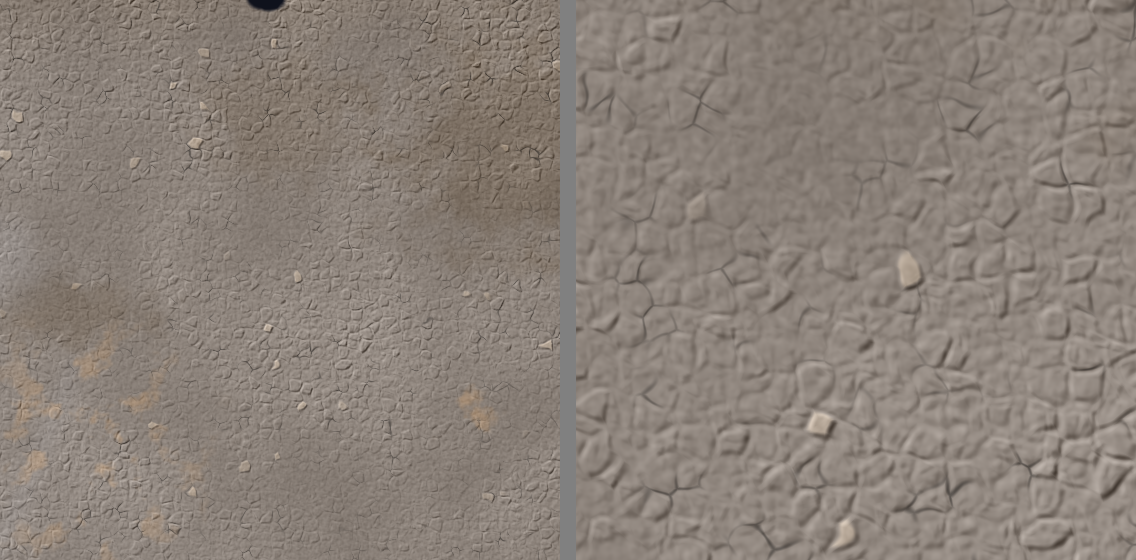
Left: the whole. Right: its middle third, enlarged.
Write a Shadertoy shader that draws this texture.

```glsl
// Weathered pebbly ground: small half-buried stones in grey-brown dust.
// Two layers of cellular stones plus gradient noise form a height field, lit
// from the upper left, then tinted with broad stains, tan soil and dark pits.

#define STONE_SCALE 56.0
#define GRIT_SCALE 1.9
#define LIGHT_STEP vec2(-0.11, 0.13)
#define SHADOW_GAIN 0.25
#define LIGHT_GAIN 0.13
#define GRAIN_GAIN 0.055
#define STAIN_GAIN 0.075
#define DUST_COLOR vec3(0.553, 0.515, 0.484)
#define BROWN_TINT vec3(-0.050, -0.062, -0.080)
#define GREY_TINT vec3(0.030, 0.037, 0.047)
#define SOIL_TINT vec3(0.100, 0.045, -0.015)
#define HOLE_COLOR vec3(0.06, 0.07, 0.11)

vec2 hash2(vec2 p) {
    vec3 q = fract(p.xyx * vec3(0.1031, 0.1030, 0.0973));
    q += dot(q, q.yzx + 33.33);
    return fract((q.xx + q.yz) * q.zy);
}

float cornerSlope(vec2 cell, vec2 corner, vec2 f) {
    return dot(hash2(cell + corner) * 2.0 - 1.0, f - corner);
}

float gradientNoise(vec2 p) {
    vec2 i = floor(p), f = p - i;
    vec2 u = f * f * f * (f * (f * 6.0 - 15.0) + 10.0);
    float low = mix(cornerSlope(i, vec2(0, 0), f), cornerSlope(i, vec2(1, 0), f), u.x);
    float high = mix(cornerSlope(i, vec2(0, 1), f), cornerSlope(i, vec2(1, 1), f), u.x);
    return mix(low, high, u.y);
}

float fbm(vec2 p) {
    float sum = 0.0, weight = 1.0;
    for (int k = 0; k < 4; k++) {
        sum += weight * gradientNoise(p);
        p = mat2(1.6, 1.2, -1.2, 1.6) * p + 17.3;
        weight *= 0.55;
    }
    return sum;
}

// x: gap to the nearest neighbour stone, y: random value of this stone
vec2 stoneCell(vec2 p) {
    vec2 home = floor(p);
    float nearest = 9.0, second = 9.0, id = 0.0;
    for (int y = -1; y <= 1; y++)
    for (int x = -1; x <= 1; x++) {
        vec2 cell = home + vec2(x, y);
        vec2 rnd = hash2(cell + 71.0);
        float d = length(cell + 0.1 + 0.8 * rnd - p);
        if (d < nearest) {
            second = nearest;
            nearest = d;
            id = fract(rnd.x * 7.13 + rnd.y * 3.71);
        } else {
            second = min(second, d);
        }
    }
    return vec2(second - nearest, id);
}

vec2 warp(vec2 p) {
    return p + 0.5 * vec2(gradientNoise(p * 0.9 + 5.0), gradientNoise(p * 0.9 + 41.0));
}

float height(vec2 p) {
    vec2 q = warp(p);
    vec2 stone = stoneCell(q);
    vec2 grit = stoneCell(q * GRIT_SCALE + 9.0);
    float h = smoothstep(0.0, 0.42, stone.x) * mix(0.12, 1.0, stone.y * stone.y);
    h += 0.32 * smoothstep(0.0, 0.6, grit.x) * grit.y;
    return h + 0.55 * gradientNoise(p * 1.7) + 0.2 * gradientNoise(p * 3.3);
}

// Soft round stain with a ragged outline
float blot(vec2 uv, vec2 center, vec2 radius, float ragged) {
    return 1.0 - smoothstep(0.25, 1.0, length((uv - center) / radius) + ragged);
}

void mainImage(out vec4 fragColor, in vec2 fragCoord) {
    vec2 uv = fragCoord / iResolution.y;
    vec2 p = uv * STONE_SCALE;
    float broad = fbm(uv * 4.0 + 3.0);
    float ragged = fbm(uv * 16.0 + 60.0);

    // Stones stand out more towards the top and sink into dust elsewhere
    float rough = clamp(0.72 + 0.9 * broad + 0.35 * smoothstep(0.6, 1.0, uv.y), 0.4, 1.25);
    float slope = height(p) - height(p + LIGHT_STEP);
    float shade = slope * (slope < 0.0 ? SHADOW_GAIN : LIGHT_GAIN) * rough;

    // Broken dark crevices between some stones
    vec2 stone = stoneCell(warp(p));
    float gap = 1.0 - smoothstep(0.0, 0.16, stone.x);
    float crevice = gap * smoothstep(0.08, 0.45, gradientNoise(p * 0.55 + 20.0)) * rough;
    float grain = gradientNoise(uv * 130.0) + 0.8 * gradientNoise(uv * 215.0 + 8.0);

    // Large stains: brown damp areas, pale grey dust and tan soil
    float brown = blot(uv, vec2(0.92, 0.74), vec2(0.30, 0.28), ragged * 0.5)
                + 0.7 * blot(uv, vec2(0.50, 0.79), vec2(0.22, 0.16), ragged * 0.5)
                + 0.8 * blot(uv, vec2(0.12, 0.44), vec2(0.20, 0.09), ragged * 0.6)
                + 0.6 * smoothstep(0.84, 1.05, uv.y + 0.1 * broad);
    float streak = exp(-pow((uv.x - 0.42 * uv.y + 0.01) / 0.025, 2.0)) * smoothstep(0.42, 0.3, uv.y);
    float grey = blot(uv, vec2(0.0, 0.52), vec2(0.12, 0.13), ragged * 0.4) + 0.7 * streak
               + 0.35 * smoothstep(0.7, 0.0, uv.x + uv.y * 0.5);
    float soilArea = blot(uv, vec2(0.17, 0.20), vec2(0.28, 0.32), 0.0)
                   + blot(uv, vec2(0.83, 0.26), vec2(0.09, 0.09), 0.0);
    float soil = soilArea * smoothstep(0.10, 0.42, fbm(uv * 13.0 + 31.0));

    vec3 color = DUST_COLOR + shade + GRAIN_GAIN * grain + STAIN_GAIN * broad;
    color += BROWN_TINT * brown + GREY_TINT * grey + SOIL_TINT * soil;
    color += vec3(0.12, 0.10, 0.07) * smoothstep(0.985, 0.995, stone.y) * smoothstep(0.1, 0.4, stone.x);
    color *= 1.0 - 0.38 * clamp(crevice, 0.0, 1.0);

    // Deep hole at the upper edge
    float hole = length((uv - vec2(0.475, 1.005)) / vec2(0.036, 0.025)) + 0.25 * ragged;
    color = mix(HOLE_COLOR, color, smoothstep(0.8, 1.1, hole));
    fragColor = vec4(clamp(color, 0.0, 1.0), 1.0);
}
```
